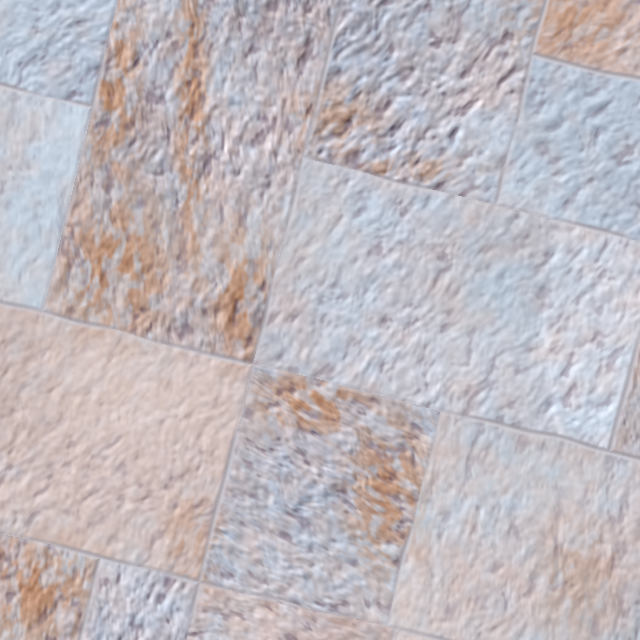
A Shadertoy shader for this texture:

```glsl
// Tilted slate paving: pale blue, grey and pink slabs with rust stains and thin joints.

// Layout, in canvas units
const float TILT = 0.24;
const vec2 CORNER = vec2(0.395, 0.431);      // where four slabs meet
const vec3 ROWS = vec3(0.331, 0.0, -0.349);  // heights of the long joints
const vec3 SPLITS[4] = vec3[4](              // upright joints of each row
    vec3(-0.338, 0.0, 0.310), vec3(-0.338, 0.0, 0.575),
    vec3(-0.500, 0.0, 0.302), vec3(-0.158, 0.0, 0.315));
const float EXTRA_JOINT = 0.573;             // divides the top right slab
const float JOINT_HALF = 0.0045;
const float VEIN_X = 0.86;
const float LIGHT_GAIN = 0.36;
const float GRIT = 0.07;

// Character of each slab: one line per row, top to bottom
const mat4 WARMTH = mat4(0.00, 0.45, 0.25, 0.05,  0.25, 0.45, 0.35, 0.60,
                         0.80, 0.90, 0.25, 0.50,  0.50, 0.35, 0.60, 0.50);
const mat4 RUSTING = mat4(0.00, 0.90, 0.65, 0.00,  0.00, 0.90, 0.12, 1.00,
                          0.30, 0.50, 0.90, 0.45,  0.90, 0.30, 1.00, 0.30);
const mat4 ROUGHNESS = mat4(0.60, 0.95, 1.15, 0.55,  0.25, 0.95, 0.55, 0.90,
                            0.40, 0.35, 0.95, 0.40,  0.90, 0.90, 0.90, 0.50);
const mat4 GRAIN = mat4(0.7, 1.5, 0.8, 0.7,  1.5, 1.5, 0.9, 1.4,
                        0.9, 0.9, -0.7, 1.3,  1.4, 1.3, -0.6, 1.0);

// Rust patches: centre and radii
const int STAIN_COUNT = 12;
const vec4 STAINS[STAIN_COUNT] = vec4[STAIN_COUNT](
    vec4(0.175, 0.88, 0.050, 0.22), vec4(0.30, 0.82, 0.030, 0.30),
    vec4(0.18, 0.58, 0.10, 0.14), vec4(0.38, 0.53, 0.06, 0.12),
    vec4(0.53, 0.81, 0.08, 0.07), vec4(0.62, 0.735, 0.12, 0.03),
    vec4(0.90, 0.97, 0.12, 0.08), vec4(0.49, 0.37, 0.10, 0.06),
    vec4(0.61, 0.23, 0.08, 0.14), vec4(0.30, 0.15, 0.05, 0.09),
    vec4(0.05, 0.08, 0.12, 0.10), vec4(0.90, 0.10, 0.07, 0.10));

// Colours
const vec3 BLUE_STONE = vec3(0.785, 0.835, 0.885);
const vec3 PINK_STONE = vec3(0.85, 0.795, 0.785);
const vec3 RUST = vec3(0.73, 0.54, 0.42);
const vec3 PIT = vec3(0.53, 0.46, 0.52);
const vec3 ROUGH_SHADE = vec3(0.070, 0.075, 0.055);
const vec3 JOINT_PALE = vec3(0.83, 0.82, 0.85);
const vec3 JOINT_DARK = vec3(0.60, 0.58, 0.61);

float hash(vec2 p) {
    vec3 a = fract(p.xyx * 0.1031);
    a += dot(a, a.yzx + 33.33);
    return fract((a.x + a.y) * a.z);
}

float noise(vec2 p) {
    vec2 i = floor(p), f = fract(p);
    f = f * f * (3.0 - 2.0 * f);
    return mix(mix(hash(i), hash(i + vec2(1, 0)), f.x),
               mix(hash(i + vec2(0, 1)), hash(i + vec2(1, 1)), f.x), f.y);
}

mat2 rotation(float a) {
    return mat2(cos(a), -sin(a), sin(a), cos(a));
}

// Flaky stone height, stretched along the grain
float flakes(vec2 p, float angle) {
    p = rotation(angle) * p;
    p += 0.016 * vec2(noise(p * 23.0), noise(p * 23.0 + 40.0));
    vec2 s = p * vec2(36.0, 66.0);
    return 0.50 * noise(s) + 0.32 * noise(s * 1.9 + 9.0) + 0.18 * noise(s * 3.3 + 5.0);
}

float nearer(float a, float b) {
    return abs(a) < abs(b) ? a : b;
}

void mainImage(out vec4 fragColor, in vec2 fragCoord) {
    vec2 p = fragCoord / iResolution.y;
    float pixel = 1.0 / iResolution.y;

    // Find the slab
    vec2 q = rotation(-TILT) * (p - CORNER);
    q += 0.006 * (vec2(noise(p * 16.0), noise(p * 16.0 + 30.0)) - 0.5);
    int row = int(dot(vec3(lessThan(q.yyy, ROWS)), vec3(1)));
    int col = int(dot(vec3(greaterThan(q.xxx, SPLITS[row])), vec3(1)));
    bool tall = col == 1 && row < 2;         // one slab spans two rows
    bool topRight = col == 3 && row == 0;
    bool corner = topRight && q.y > EXTRA_JOINT;
    if (tall) row = 1;

    // Signed distance to the nearest joint, positive above or left of it
    float edge = topRight ? q.y - EXTRA_JOINT : 1.0;
    for (int i = 0; i < 3; i++) {
        edge = nearer(edge, SPLITS[row][i] - q.x);
        if (!(tall && i == 0)) edge = nearer(edge, q.y - ROWS[i]);
    }

    float warmth = corner ? 1.0 : WARMTH[row][col];
    float rusting = corner ? 0.7 : RUSTING[row][col];
    float rough = ROUGHNESS[row][col] * (0.45 + 1.1 * noise(p * 8.0));
    float grain = GRAIN[row][col];
    vec2 s = p + 3.0 * float(row * 4 + col);

    // Mottled stone
    warmth += 0.6 * (noise(s * 9.0) - 0.5) + 0.6 * (noise(s * 38.0) - 0.5);
    vec3 color = mix(BLUE_STONE, PINK_STONE, clamp(warmth, 0.0, 1.0));
    color += 0.09 * (noise(s * 5.0) - 0.5) - ROUGH_SHADE * rough;

    // Rust gathered in patches and broken up by flakes
    float stain = 0.22;
    for (int i = 0; i < STAIN_COUNT; i++) {
        vec2 d = (p - STAINS[i].xy) / STAINS[i].zw;
        stain = max(stain, exp(-dot(d, d)));
    }
    float flake = smoothstep(0.32, 0.6, flakes(s + 1.7, grain));
    color = mix(color, RUST, rusting * stain * mix(0.3, 1.0, flake));

    // Pits, raking light on the relief and fine grit
    float height = flakes(s, grain);
    float slope = height - flakes(s + vec2(-0.004, 0.005), grain);
    color = mix(color, PIT, 0.5 * min(rough, 1.0) * smoothstep(0.42, 0.2, height));
    color += LIGHT_GAIN * (0.2 + rough) * slope;
    color += GRIT * (0.4 + rough) * (noise(s * 130.0) - 0.5);

    // Wavy pale vein across the wide slab
    if (row == 1 && col == 2) {
        float x = p.x - VEIN_X - 0.04 * (noise(vec2(p.y * 14.0, 2.0)) - 0.5);
        color += 0.035 * smoothstep(-0.004, 0.004, x) + 0.06 * exp(-x * x / 0.00005);
    }

    // Worn joints, shaded on one side
    float blur = 0.0025 + pixel;
    float joint = 1.0 - smoothstep(JOINT_HALF - blur, JOINT_HALF + blur, abs(edge));
    vec3 jointColor = mix(JOINT_PALE, JOINT_DARK, smoothstep(-JOINT_HALF, JOINT_HALF, edge));
    float wear = smoothstep(0.15, 0.75, noise(p * 14.0 + 70.0));
    color = mix(color, jointColor, joint * mix(0.3, 0.9, wear));

    fragColor = vec4(clamp(color, 0.0, 1.0), 1.0);
}
```
